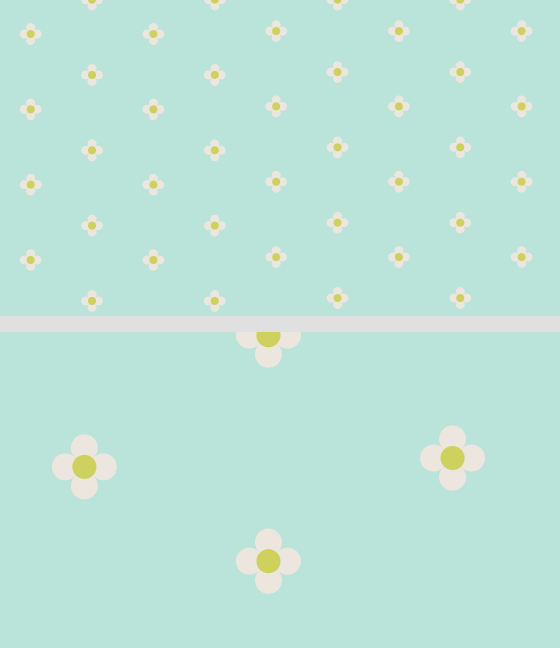
Top, the full canvas; bottom, a detail of the centre.
Give the GLSL for this pattern, as a WebGL 1 fragment shader.

```glsl
precision highp float;

// Small four-petalled daisies in staggered columns on a flat mint ground.
// Each pixel finds its nearest flower by column and row, then folds the plane
// so that one petal circle serves all four; the right-hand columns sit higher.

#define COLUMN_STEP 0.1942
#define ROW_STEP 0.2384
#define EVEN_START 0.1076
#define ODD_START -0.0012
#define RAISED_FROM 4.0
#define RAISE 0.0093
#define PETAL_OFFSET 0.0201
#define PETAL_RADIUS 0.0142
#define HEART_RADIUS 0.0127
#define GROUND vec3(0.730, 0.890, 0.855)
#define PETAL vec3(0.930, 0.902, 0.870)
#define HEART vec3(0.810, 0.820, 0.370)

uniform vec2 u_resolution;

// Coverage of a shape, smoothed over one pixel around its edge
float coverage(float dist) {
  return clamp(0.5 - dist * u_resolution.y, 0.0, 1.0);
}

// Offset from the nearest flower centre; p.y is the depth below the top edge
vec2 flowerOffset(vec2 p) {
  float column = floor(p.x / COLUMN_STEP);
  float start = mix(EVEN_START, ODD_START, mod(column, 2.0));
  float row = floor((p.y - start) / ROW_STEP + 0.5);
  vec2 centre = vec2((column + 0.5) * COLUMN_STEP, start + row * ROW_STEP);

  // Raise the right-hand columns, except flowers cut by the top edge
  centre.y -= RAISE * step(RAISED_FROM, column) * step(0.02, centre.y);
  return p - centre;
}

// Distance to four petals, folded onto the one lying along +x
float petalDistance(vec2 q) {
  q = abs(q);
  q = vec2(max(q.x, q.y), min(q.x, q.y));
  return length(q - vec2(PETAL_OFFSET, 0.0)) - PETAL_RADIUS;
}

void main() {
  // Canvas height is one unit
  vec2 p = gl_FragCoord.xy / u_resolution.y;
  vec2 q = flowerOffset(vec2(p.x, 1.0 - p.y));

  vec3 color = mix(GROUND, PETAL, coverage(petalDistance(q)));
  color = mix(color, HEART, coverage(length(q) - HEART_RADIUS));
  gl_FragColor = vec4(color, 1.0);
}
```
